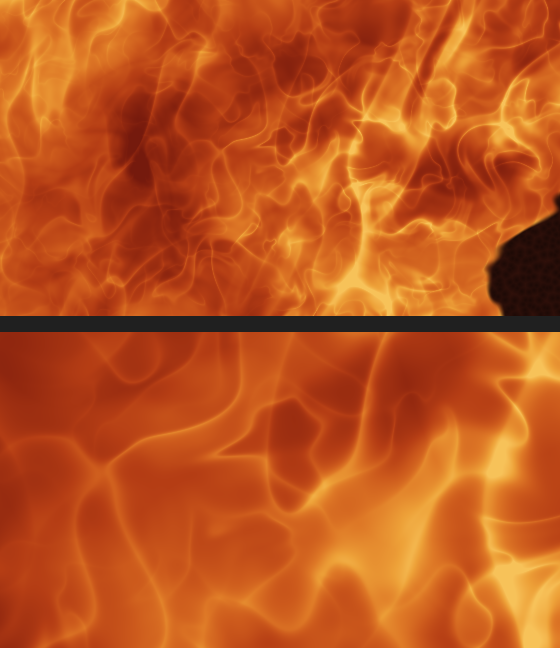
Top, the full canvas; bottom, a detail of the centre.
This texture is drawn by a Shadertoy shader. Its source:

```glsl
// A wall of billowing flame with a dark gap at the lower right.
// Thin glowing sheets are one-sided level lines of warped, layered sines;
// their summed heat, plus broad hot and cool zones, goes through a colour ramp.

const vec3 SOOT = vec3(0.15, 0.05, 0.03);
const vec3 RAMP[7] = vec3[7](
    vec3(0.46, 0.10, 0.05), vec3(0.58, 0.16, 0.06), vec3(0.71, 0.24, 0.08),
    vec3(0.80, 0.35, 0.11), vec3(0.87, 0.47, 0.15), vec3(0.93, 0.63, 0.22),
    vec3(0.97, 0.76, 0.35));

vec2 hash2(vec2 cell) {
    vec2 k = vec2(dot(cell, vec2(127.1, 311.7)), dot(cell, vec2(269.5, 183.3)));
    return fract(sin(k) * 43758.5);
}

// Irregular smooth field: sines in scattered directions, unit deviation
float waves(vec2 p, float seed) {
    float sum = 0.0;
    for (int i = 0; i < 6; i++) {
        float n = float(i);
        float angle = n * 2.4 + seed;
        vec2 dir = vec2(cos(angle), sin(angle));
        sum += sin(dot(p, dir) * (0.7 + 0.3 * n) + seed * (3.1 + 1.7 * n));
    }
    return sum / 1.73;
}

// Turbulent displacement: a broad swirl followed by finer curls
vec2 swirl(vec2 p, float seed) {
    p += 0.62 * vec2(waves(p * 0.8, seed + 1.3), waves(p * 0.8, seed + 4.1));
    p += 0.22 * vec2(waves(p * 2.2, seed + 2.7), waves(p * 2.2, seed + 5.9));
    return p;
}

// Distance to the nearest scattered point
float cellular(vec2 p) {
    vec2 base = floor(p);
    float nearest = 4.0;
    for (int y = -1; y <= 1; y++) {
        for (int x = -1; x <= 1; x++) {
            vec2 cell = base + vec2(x, y);
            nearest = min(nearest, length(cell + hash2(cell) - p));
        }
    }
    return nearest;
}

// Folded sheet: a crisp edge on one side, a long glow on the other
float sheet(vec2 p, float seed, float crisp, float glow) {
    float level = waves(swirl(p, seed), seed);
    float falloff = mix(crisp, glow, smoothstep(-0.08, 0.08, level));
    float edge = exp(-(sqrt(level * level + 0.004) - 0.06) / falloff);
    float strength = 0.75 + 0.45 * waves(p * 0.7, seed + 8.3);
    return edge * clamp(strength, 0.15, 1.5);
}

float zone(vec2 p, vec2 centre, vec2 size) {
    vec2 d = (p - centre) / size;
    return exp(-dot(d, d));
}

// Broad hot and cool areas
float zones(vec2 p) {
    float heat = 0.8 * zone(p, vec2(0.08, 0.62), vec2(0.22, 0.38));
    heat += 1.4 * zone(p, vec2(1.34, 0.12), vec2(0.32, 0.22));
    heat += 0.4 * zone(p, vec2(0.95, 0.40), vec2(0.25, 0.25));
    heat -= 1.2 * zone(p, vec2(0.44, 0.47), vec2(0.24, 0.20));
    heat -= 0.6 * zone(p, vec2(0.46, 0.20), vec2(0.26, 0.12));
    heat -= 0.7 * zone(p, vec2(1.36, 0.76), vec2(0.28, 0.28));
    heat -= 0.8 * zone(p, vec2(1.78, 0.72), vec2(0.16, 0.26));
    return heat;
}

vec3 flameColour(float heat) {
    vec3 colour = RAMP[0];
    for (int i = 1; i < 7; i++) {
        colour = mix(colour, RAMP[i], clamp(heat + 2.0 - float(i), 0.0, 1.0));
    }
    return colour;
}

void mainImage(out vec4 fragColor, in vec2 fragCoord) {
    vec2 p = fragCoord / iResolution.y;
    p.x += 0.889 - 0.5 * iResolution.x / iResolution.y;

    // Coordinates stretched along the rising diagonal
    vec2 slant = vec2(dot(p, vec2(0.87, -0.5)), 0.65 * dot(p, vec2(0.5, 0.87)));
    float turbulence = smoothstep(0.35, 1.15, p.x + 0.5 * (0.5 - p.y));

    // Soft clouds and rounded billows
    float heat = 0.5 + 1.2 * zones(p);
    heat += 0.42 * waves(swirl(p * 5.0, 3.7), 6.2);
    heat += 0.26 * waves(swirl(p * 15.0, 7.4), 1.9);
    heat += 0.5 * (0.45 - cellular(swirl(p * 9.0, 2.2)));

    // Bright sheets, finer toward the turbulent right
    heat += 2.0 * sheet(slant * 6.2, 1.7, 0.14, 0.6);
    heat += mix(1.2, 2.0, turbulence) * sheet(slant * 11.0, 4.4, 0.18, 0.55);
    heat += mix(0.7, 1.6, turbulence) * sheet(p * 16.0, 9.2, 0.24, 0.55);
    heat += mix(0.3, 0.9, turbulence) * sheet(p * 25.0, 2.9, 0.3, 0.6);

    // Ragged boundary of the unlit gap, with a faint glowing rim
    float rim = length(p - vec2(1.92, 0.06)) - 0.345;
    rim += 0.02 * waves(swirl(p * 12.0, 5.3), 3.3);
    heat += 0.4 * exp(-abs(rim) / 0.02);

    float ember = 0.75 + 0.5 * cellular(p * 45.0);
    vec3 colour = mix(SOOT * ember, flameColour(heat), smoothstep(-0.014, 0.012, rim));
    fragColor = vec4(colour, 1.0);
}
```
